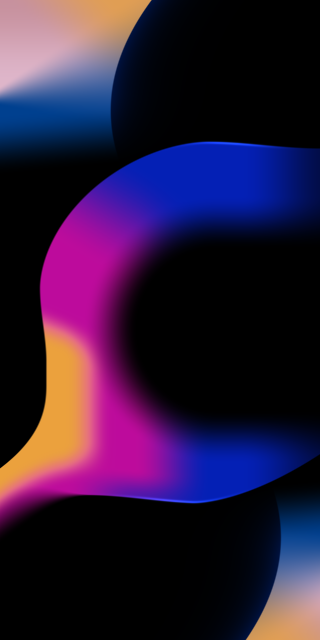
Write a Shadertoy shader that draws this background.

```glsl
// A glowing liquid ribbon curls around a dark hollow, with two lit corners behind it.
// Outlines are implicit curves built from powers and smoothsteps; the colours are
// layered gradients, and the lower corner reuses the upper one turned by half a circle.

const vec3 BLUE    = vec3(0.015, 0.125, 0.71);
const vec3 MAGENTA = vec3(0.74, 0.045, 0.61);
const vec3 CORAL   = vec3(0.90, 0.40, 0.55);
const vec3 ORANGE  = vec3(0.92, 0.63, 0.24);
const vec3 TEAL    = vec3(0.00, 0.25, 0.56);
const vec3 ROSE    = vec3(0.87, 0.71, 0.79);
const vec3 DUSTY   = vec3(0.78, 0.57, 0.62);
const vec3 AMBER   = vec3(0.88, 0.62, 0.33);
const vec3 NAVY    = vec3(0.00, 0.07, 0.25);

// One at or below a, zero at or above b
float fall(float a, float b, float x) {
    return 1.0 - smoothstep(a, b, x);
}

float bell(float x, float width) {
    return exp(-x * x / (width * width));
}

// Lit corner, cut off by a dark disc with a faint blue inner rim
vec3 cornerLight(vec2 p, float pixel) {
    float rise = p.y - 1.655;
    float edge = p.x - 0.346 - 1.075 * rise * rise;

    float softness = 0.03 + 0.45 * max(p.x, 0.0);
    float level = 1.70 + 0.25 * p.x;
    float warmth = smoothstep(level - softness, level + softness, p.y);
    vec3 warm = mix(ROSE, DUSTY, smoothstep(1.74, 2.0, p.y));
    warm = mix(warm, AMBER, smoothstep(0.02, 0.36, p.x + p.y - 2.0));

    vec3 cool = TEAL * smoothstep(1.45, 1.64, p.y - 0.1 * p.x);
    vec3 lit = mix(cool, warm, warmth);
    vec3 rim = NAVY * exp(-max(edge, 0.0) / 0.06) * smoothstep(1.48, 1.72, p.y);
    return mix(lit, rim, smoothstep(-pixel, pixel, edge));
}

// Lower outline of the ribbon
float floorHeight(float x) {
    return 0.453 - 1.29 * pow(max(0.27 - x, 0.0), 1.9)
         - 0.026 * smoothstep(0.27, 0.64, x)
         + 0.73 * pow(max(x - 0.6, 0.0), 1.7);
}

// Upper and left outline: a superellipse whose flank bends outward below
float shoulderDistance(vec2 p) {
    p.x += 3.55 * pow(max(0.8 - p.y, 0.0), 2.4) - 0.02 * fall(0.87, 1.1, p.y);
    p.y += 0.021 * smoothstep(0.65, 1.0, p.x);
    vec2 q = max(vec2(0.65 - p.x, p.y - 1.1), 0.0) / vec2(0.525, 0.457);
    float radius = pow(pow(q.x, 1.8) + pow(q.y, 1.8), 1.0 / 1.8);
    return 0.457 * (1.0 - radius);
}

vec3 ribbonColor(vec2 p, float height) {
    // Blue at the far ends, magenta at the bend
    float pinkness = fall(1.35, 1.75, 0.6 * p.x + p.y) * fall(0.42, 0.66, p.x);
    float lowerRim = fall(0.0, 0.09, height) * smoothstep(0.2, 0.45, p.x);
    pinkness *= 1.0 - 0.6 * lowerRim;
    vec3 color = BLUE * (1.0 - 0.65 * smoothstep(0.75, 1.05, p.x));
    color = mix(color, MAGENTA, pinkness);

    // Orange along the left flank
    float heat = fall(0.19, 0.37, p.x) * fall(0.9, 1.06, p.y + 0.4 * (p.x - 0.15));
    heat *= smoothstep(0.02, 0.17, height);
    color = mix(color, CORAL, smoothstep(0.0, 0.6, heat));
    color = mix(color, ORANGE, smoothstep(0.35, 1.0, heat));

    // Dark hollow shaped like a capsule open to the right
    vec2 toHollow = vec2(min(p.x - 0.68, 0.0), p.y - 0.97);
    return color * smoothstep(0.0, 0.17, length(toHollow) - 0.25);
}

void mainImage(out vec4 fragColor, in vec2 fragCoord) {
    vec2 p = fragCoord / iResolution.xy * vec2(1.0, 2.0);
    float pixel = 1.0 / iResolution.x;

    // Both corners
    vec3 color = cornerLight(p, pixel) + cornerLight(vec2(1.224, 1.975) - p, pixel);

    // Ribbon, with a blurred lower edge at the left
    float height = p.y - floorHeight(p.x);
    float shoulder = shoulderDistance(p);
    float blur = mix(0.11, pixel, smoothstep(0.0, 0.28, p.x));
    float mask = smoothstep(-pixel, pixel, shoulder)
               * smoothstep(-0.4 * blur - 0.6 * pixel, blur, height);
    color = mix(color, ribbonColor(p, height), mask);

    // Thin glints on the two outlines
    float glint = bell(shoulder - 0.003, 0.004) * bell(p.x - 0.72, 0.11)
                + bell(height - 0.003, 0.004) * bell(p.x - 0.55, 0.13);
    color += vec3(0.12, 0.20, 0.42) * glint;

    fragColor = vec4(clamp(color, 0.0, 1.0), 1.0);
}
```
